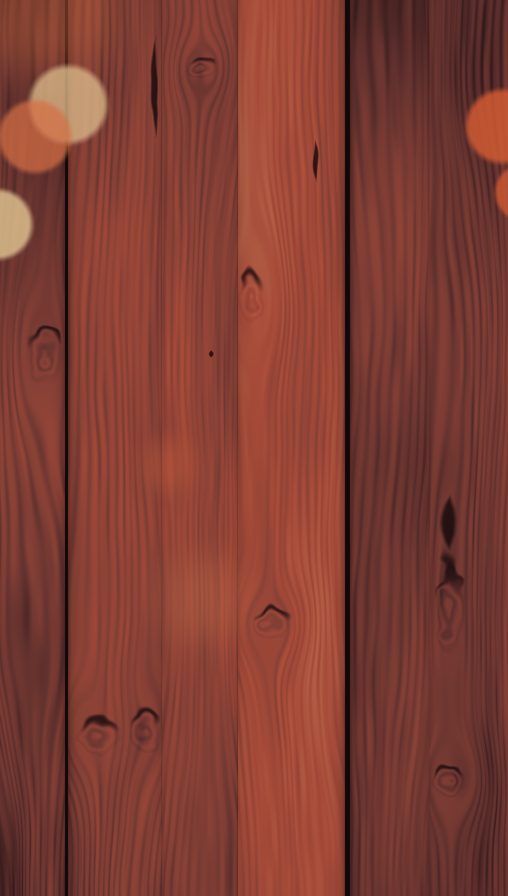
Reproduce this texture procedurally as a Shadertoy shader.

```glsl
// Red-brown wooden planks with flowing grain, knots, dark gaps and soft out-of-focus lights.

// Lengths are in canvas widths; the origin is at the lower left.
const float RING_COUNT = 62.0;      // growth lines across the width
const float FIBRE_COUNT = 170.0;    // fine fibres across the width
const float RING_DEPTH = 0.17;
const float FIBRE_DEPTH = 0.17;
const float CLOUD_DEPTH = 0.30;
const float WAVINESS = 0.075;
const float VIGNETTE = 0.20;

const vec3 SHADOW = vec3(0.20, 0.10, 0.10);
const vec3 UMBER = vec3(0.38, 0.19, 0.18);
const vec3 RUSSET = vec3(0.52, 0.25, 0.21);
const vec3 COPPER = vec3(0.65, 0.29, 0.22);
const vec3 AMBER = vec3(0.71, 0.39, 0.28);
const vec3 GAP_COLOR = vec3(0.07, 0.03, 0.04);
const vec3 CREAM_LIGHT = vec3(0.86, 0.74, 0.55);
const vec3 ORANGE_LIGHT = vec3(0.83, 0.36, 0.20);

// Stave edges, half width of the gap at each, and tone of each stave
const int EDGES = 5;
const float EDGE_X[EDGES] = float[](0.131, 0.318, 0.468, 0.684, 0.845);
const float GAP[EDGES] = float[](0.0035, 0.0004, 0.0007, 0.0055, 0.0003);
const float TONE[EDGES + 1] = float[](0.40, 0.52, 0.54, 0.70, 0.36, 0.40);

// Knots and cracks: centre, half width, half height
const int KNOTS = 8;
const vec4 KNOT[KNOTS] = vec4[](
    vec4(0.495, 1.180, 0.034, 0.060), vec4(0.396, 1.631, 0.032, 0.028),
    vec4(0.088, 1.067, 0.040, 0.065), vec4(0.195, 0.315, 0.050, 0.042),
    vec4(0.288, 0.325, 0.036, 0.048), vec4(0.530, 0.535, 0.044, 0.036),
    vec4(0.890, 0.226, 0.042, 0.035), vec4(0.885, 0.560, 0.030, 0.120));
const int CRACKS = 4;
const vec4 CRACK[CRACKS] = vec4[](
    vec4(0.621, 1.447, 0.007, 0.045), vec4(0.305, 1.590, 0.009, 0.110),
    vec4(0.884, 0.735, 0.020, 0.060), vec4(0.416, 1.067, 0.006, 0.008));

// Lights: centre, radius, strength; warmth runs from cream to orange
const int LIGHTS = 8;
const vec4 LIGHT[LIGHTS] = vec4[](
    vec4(0.100, 1.750, 0.135, 0.40), vec4(0.134, 1.558, 0.076, 0.78),
    vec4(0.069, 1.495, 0.071, 0.72), vec4(-0.005, 1.322, 0.068, 0.85),
    vec4(0.990, 1.515, 0.072, 0.82), vec4(1.030, 1.385, 0.055, 0.75),
    vec4(0.396, 0.583, 0.080, 0.22), vec4(0.330, 0.848, 0.048, 0.25));
const float WARMTH[LIGHTS] = float[](0.85, 0.05, 0.80, 0.0, 1.0, 1.0, 0.65, 0.9);

float hash(vec2 p) {
    vec3 q = fract(p.xyx * 0.1031);
    q += dot(q, q.yzx + 33.33);
    return fract((q.x + q.y) * q.z);
}

float noise(vec2 p) {
    vec2 i = floor(p), f = fract(p);
    f = f * f * (3.0 - 2.0 * f);
    return mix(mix(hash(i), hash(i + vec2(1, 0)), f.x),
               mix(hash(i + vec2(0, 1)), hash(i + vec2(1, 1)), f.x), f.y);
}

int staveAt(float x) {
    int stave = 0;
    for (int i = 0; i < EDGES; i++) stave += int(step(EDGE_X[i], x));
    return stave;
}

vec3 woodRamp(float t) {
    t = clamp(t, 0.0, 1.0) * 4.0;
    vec3 c = mix(SHADOW, UMBER, min(t, 1.0));
    c = mix(c, RUSSET, clamp(t - 1.0, 0.0, 1.0));
    c = mix(c, COPPER, clamp(t - 2.0, 0.0, 1.0));
    return mix(c, AMBER, clamp(t - 3.0, 0.0, 1.0));
}

void mainImage(out vec4 fragColor, in vec2 fragCoord) {
    vec2 p = fragCoord / iResolution.x;
    float height = iResolution.y / iResolution.x;
    float pixel = 1.0 / iResolution.x;
    int stave = staveAt(p.x);
    float seed = float(stave) * 17.3;

    // Grain coordinate: wavy, and pushed aside by knots
    float g = p.x + WAVINESS * (noise(vec2(p.x * 7.0 + seed, p.y * 1.8)) - 0.5)
            + 0.008 * noise(vec2(p.x * 20.0 + seed, p.y * 7.0));
    float knotShade = 0.0, knotCrack = 0.0;
    for (int i = 0; i < KNOTS; i++) {
        if (staveAt(KNOT[i].x) != stave) continue;
        vec2 d = (p - KNOT[i].xy) / KNOT[i].zw;
        vec2 flow = d * vec2(0.65, 0.4);
        g -= 1.25 * (p.x - KNOT[i].x) * exp(-dot(flow, flow));
        float r = length(d) + 0.5 * (noise(p * 45.0) - 0.5);
        knotShade += smoothstep(1.1, 0.3, r) * (0.06 + 0.10 * cos(r * 17.0));
        knotCrack += smoothstep(0.22, 0.0, abs(r - 0.75)) * smoothstep(0.1, 0.7, d.y);
    }

    // Growth lines, fibres and cloudy stain
    float phase = g * RING_COUNT + 2.0 * noise(vec2(g * 22.0, seed));
    float ring = pow(0.5 + 0.5 * cos(6.2832 * phase), 2.0);
    float ringFade = 0.25 + noise(vec2(g * 14.0 + seed, p.y * 2.5));
    float fibre = noise(vec2(g * FIBRE_COUNT, p.y * 9.0 + seed)) - 0.5;
    float cloud = noise(vec2(g * 13.0 + seed, p.y * 2.2 + seed)) - 0.5;
    float tone = TONE[stave] + 0.07 - RING_DEPTH * ring * ringFade
               + FIBRE_DEPTH * fibre + CLOUD_DEPTH * cloud - knotShade;

    // Darker towards the corners
    vec2 q = (p - vec2(0.5, 0.5 * height)) / vec2(0.5, 0.5 * height);
    tone -= VIGNETTE * smoothstep(0.5, 1.9, dot(q, q));
    vec3 color = woodRamp(tone);

    // Knot rims, cracks and gaps between planks
    float dark = 0.75 * min(knotCrack, 1.0);
    for (int i = 0; i < CRACKS; i++) {
        vec2 d = (p - CRACK[i].xy) / CRACK[i].zw;
        d.x += 0.7 * (noise(vec2(seed, p.y * 30.0)) - 0.5);
        dark = max(dark, 0.8 * smoothstep(1.0, 0.4, abs(d.x) + d.y * d.y));
    }
    for (int i = 0; i < EDGES; i++) {
        float d = abs(p.x - EDGE_X[i]) - GAP[i];
        float depth = smoothstep(0.0, 0.003, GAP[i]);
        float line = 1.0 - smoothstep(-pixel, pixel, d);
        float shade = 0.35 * exp(-max(d, 0.0) * 130.0);
        dark = max(dark, mix(0.3, 1.0, depth) * max(line, shade));
    }
    color = mix(color, GAP_COLOR, dark);

    // Soft discs of light
    for (int i = 0; i < LIGHTS; i++) {
        float r = length(p - LIGHT[i].xy) / LIGHT[i].z;
        float blur = mix(0.75, 0.12, smoothstep(0.3, 0.7, LIGHT[i].w));
        float disc = 1.0 - smoothstep(1.0 - blur, 1.0 + blur, r);
        color = mix(color, mix(CREAM_LIGHT, ORANGE_LIGHT, WARMTH[i]), disc * LIGHT[i].w);
    }
    fragColor = vec4(color, 1.0);
}
```
